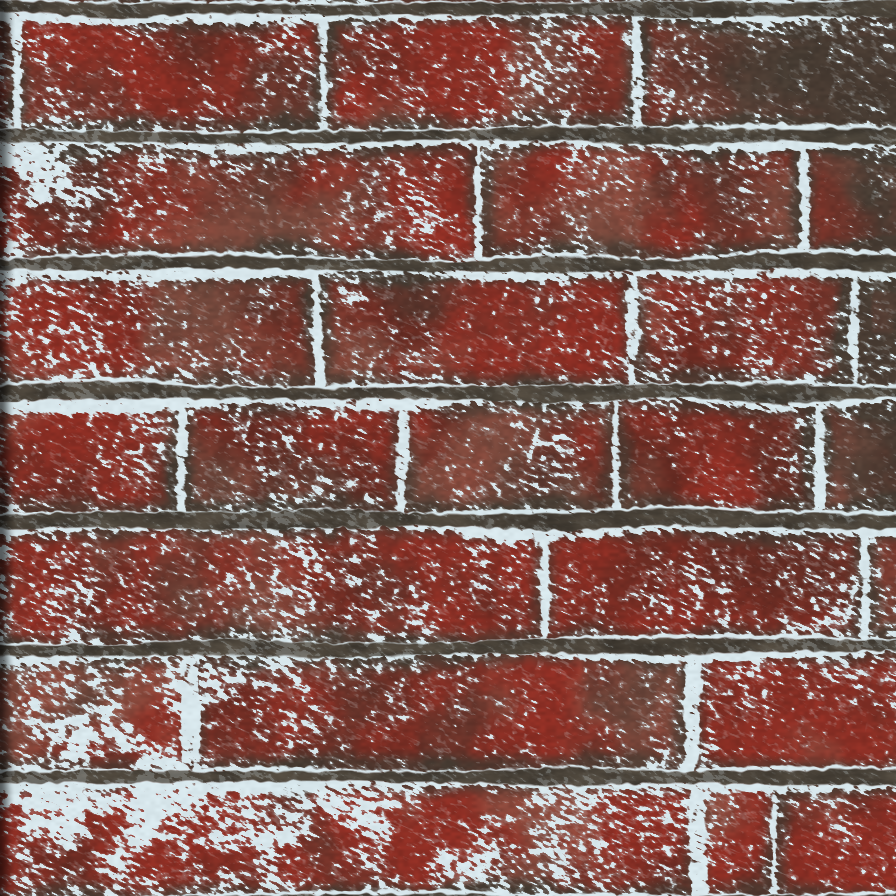
Give the GLSL for this texture, as a three.js fragment shader.

```glsl
// Weathered red brick wall with dark mortar beds, chalky joints and flaking white paint.
varying vec2 vUv;

#define ROWS 7.0
#define ROW_SHIFT 0.009
#define BED_HALF 0.0075
#define JOINT_HALF 0.0055
#define EDGE 0.0014
#define FLAKE_SCALE vec2(135.0, 270.0)
#define FLAKE_LEVEL 0.725
#define PAINT vec3(0.85, 0.91, 0.93)
#define RED vec3(0.55, 0.18, 0.14)
#define DEEP_RED vec3(0.40, 0.17, 0.135)
#define DUST vec3(0.54, 0.38, 0.32)
#define GRIME vec3(0.26, 0.235, 0.20)

float hash(vec2 p) {
  vec3 q = fract(vec3(p.xyx) * 0.1031);
  q += dot(q, q.yzx + 33.33);
  return fract((q.x + q.y) * q.z);
}

float noise(vec2 p) {
  vec2 i = floor(p), f = fract(p);
  f = f * f * (3.0 - 2.0 * f);
  return mix(mix(hash(i), hash(i + vec2(1.0, 0.0)), f.x),
             mix(hash(i + vec2(0.0, 1.0)), hash(i + vec2(1.0, 1.0)), f.x), f.y);
}

float fbm(vec2 p) {
  float sum = 0.0, amp = 0.5;
  for (int i = 0; i < 4; i++) {
    sum += amp * noise(p);
    p = mat2(0.8, 0.6, -0.6, 0.8) * p * 2.03 + 17.3;
    amp *= 0.5;
  }
  return sum / 0.9375;
}

// First joint, spacing and change of spacing for each course, counted upward
vec3 courseLayout(float row) {
  if (row < 0.5) return vec3(0.780, -0.014, 0.100);
  if (row < 1.5) return vec3(0.215, 0.556, 0.0);
  if (row < 2.5) return vec3(0.609, 0.355, 0.0);
  if (row < 3.5) return vec3(0.202, 0.250, -0.004);
  if (row < 4.5) return vec3(0.355, 0.398, -0.049);
  if (row < 5.5) return vec3(0.534, 0.364, 0.0);
  return vec3(0.018, 0.346, 0.0);
}

// Soft round area of influence
float blob(vec2 p, vec2 center, vec2 size) {
  vec2 d = (p - center) / size;
  return exp(-dot(d, d));
}

float below(float limit, float x) {
  return 1.0 - smoothstep(limit - EDGE, limit + EDGE, x);
}

void main() {
  vec2 p = vUv;

  // Hand-laid wobble and ragged edges
  vec2 wobble = vec2(noise(p * 9.0), noise(p * vec2(8.0, 11.0) + 40.0)) - 0.5;
  vec2 ragged = vec2(noise(p * 130.0), noise(p * 110.0 + 70.0)) - 0.5;
  vec2 q = p + wobble * vec2(0.006, 0.007) + ragged * 0.004;

  // Courses: bed is the signed height above the nearest mortar bed
  float v = (q.y + ROW_SHIFT) * ROWS;
  float row = floor(v);
  float bedId = floor(v + 0.5);
  float bed = (fract(v + 0.5) - 0.5) / ROWS;

  // Upright joints, irregularly spaced within each course
  vec3 course = courseLayout(row);
  float joint = 1.0, brick = 0.0;
  for (int i = 0; i < 4; i++) {
    float k = float(i);
    float x = course.x + course.y * k + course.z * k * k;
    joint = min(joint, abs(q.x - x));
    brick += step(x, q.x);
  }

  // Brick face: fired reds, dust and sooty patches
  float tone = hash(vec2(brick + 3.0, row * 7.0 + 2.0));
  float cloud = fbm(p * vec2(12.0, 10.0) + tone * 20.0);
  float grain = noise(p * vec2(170.0, 260.0));
  vec3 color = mix(DEEP_RED, RED, smoothstep(0.22, 0.62, cloud + 0.15 * (tone - 0.5)));
  color = mix(color, DUST, 0.55 * smoothstep(0.47, 0.75, fbm(p * 9.0 + 31.0 + tone * 9.0)));
  float soot = 0.95 * blob(p, vec2(0.93, 0.92), vec2(0.20, 0.08));
  soot += 0.8 * blob(p, vec2(1.02, 0.66), vec2(0.11, 0.27));
  soot += 0.45 * smoothstep(0.52, 0.8, fbm(p * vec2(10.0, 9.0) + 80.0));
  float rim = min(joint, abs(bed) - BED_HALF);
  soot += 0.7 * (1.0 - smoothstep(0.002, 0.024, rim + 0.025 * (cloud - 0.5)));
  color = mix(color, GRIME, clamp(soot, 0.0, 0.92));
  color *= 0.92 + 0.16 * grain;

  // Dark mortar bed
  float bedHalf = BED_HALF * (0.7 + 0.6 * noise(vec2(p.x * 8.0, bedId * 5.0)));
  float mortar = below(bedHalf, abs(bed));
  vec3 mortarColor = GRIME * (0.75 + 0.65 * fbm(p * vec2(35.0, 90.0)));
  color = mix(color, mortarColor, mortar);

  // Slanted flakes, thickened by worn patches, streaks and brick tops
  vec2 slant = vec2(p.x - 0.3 * p.y, p.y + 0.45 * p.x);
  float flake = 0.7 * noise(slant * FLAKE_SCALE) + 0.3 * noise(slant * FLAKE_SCALE * 2.1 + 9.0);
  float wear = 0.5 * (fbm(p * vec2(13.0, 12.0) + 55.0) - 0.5);
  wear += 0.16 * (noise(p * vec2(48.0, 10.0)) - 0.5);
  float patches = blob(p, vec2(0.10, 0.19), vec2(0.20, 0.07))
                + 0.9 * blob(p, vec2(0.12, 0.07), vec2(0.26, 0.06))
                + 0.6 * blob(p, vec2(0.56, 0.07), vec2(0.22, 0.06))
                + blob(p, vec2(0.02, 0.77), vec2(0.08, 0.06))
                + 0.6 * blob(p, vec2(0.14, 0.83), vec2(0.18, 0.025));
  wear += patches * (0.12 + 1.5 * (fbm(p * vec2(24.0, 28.0) + 12.0) - 0.45));
  wear += 0.13 * exp(-abs(bed + BED_HALF) / 0.012) * step(bed, 0.0);
  wear += 0.08 * exp(-abs(bed - BED_HALF) / 0.008) * step(0.0, bed);
  wear -= 0.08 * blob(p, vec2(0.95, 0.88), vec2(0.25, 0.16));
  float cover = flake + wear - FLAKE_LEVEL;
  float flakes = smoothstep(-0.06, 0.09, cover);
  float haze = 0.24 * smoothstep(-0.28, 0.02, cover);
  flakes = max(flakes, haze) * (1.0 - 0.75 * mortar);

  // Broken chalky lines above and below each bed, and along the upright joints
  float chalk = noise(vec2(p.x * 7.0, bedId * 13.0 + 4.0));
  float fray = 0.011 * (flake - 0.5);
  float upper = below(0.0055 * (0.1 + chalk), bed - bedHalf - 0.3 * fray) * step(0.0, bed);
  float lowerWidth = 0.018 * (chalk + 0.05) * (1.1 - 0.6 * p.x);
  float lower = below(lowerWidth, -bed - bedHalf - fray) * step(bed, 0.0);
  float spread = 1.0 + 0.9 * (1.0 - smoothstep(1.0, 2.0, row));
  spread *= 1.0 - 0.7 * step(row, 0.5) * step(0.83, p.x);
  float upright = below(JOINT_HALF * spread * (0.5 + 0.8 * noise(p * 24.0)), joint - 0.6 * fray);
  float lines = max(max(upper, lower), upright) * (1.0 - mortar);
  lines *= smoothstep(0.2, 0.42, flake + 0.3 * noise(p * vec2(14.0, 20.0) + 6.0));
  color = mix(color, PAINT * (0.97 + 0.05 * grain), max(lines, flakes));

  // Shadow along the left border
  color *= mix(0.4, 1.0, smoothstep(0.0, 0.018, p.x + 0.012 * (cloud - 0.5)));
  gl_FragColor = vec4(color, 1.0);
}
```
